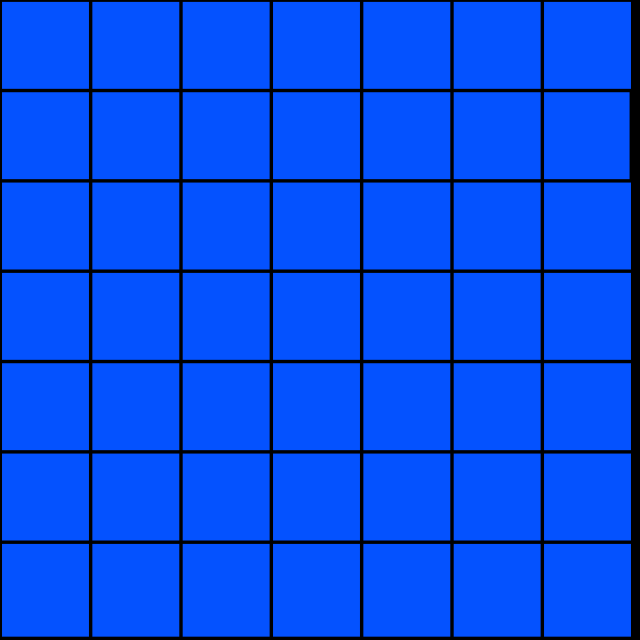
Reproduce this pattern procedurally as a WebGL 1 fragment shader.

```glsl
precision highp float;
// Flat blue tiles in a seven by seven grid, parted by thin black lines.
// Each tile is a box with smoothed sides, found from its cell index; a black
// margin is left at the right, and the lowest row reaches down to the border.

uniform vec2 u_resolution;

const float TILES = 7.0;
const float PITCH = 0.14115;
const float LINE_WIDTH = 0.0053;
const float BOTTOM_BORDER = 0.0052;
const float NOTCH_ROW = 1.0;
const float NOTCH_DEPTH = 0.0022;
const vec2 GRID_START = vec2(0.0005, 0.0003);
const vec3 TILE_BLUE = vec3(0.016, 0.322, 1.0);
const vec3 LINE_BLACK = vec3(0.0);

// 1 where index equals target, for whole numbers.
float isIndex(float index, float target) {
  return 1.0 - step(0.5, abs(index - target));
}

// Smoothed coverage of the box between two corners.
float boxCoverage(vec2 p, vec2 low, vec2 high, vec2 pixel) {
  vec2 inside = min(p - low, high - p);
  vec2 cover = clamp(inside / pixel + 0.5, 0.0, 1.0);
  return cover.x * cover.y;
}

// Coverage of the tile nearest to p, with rows counted from the top.
float tileCoverage(vec2 p, vec2 pixel) {
  vec2 cell = clamp(floor((p - GRID_START) / PITCH), 0.0, TILES - 1.0);
  vec2 low = GRID_START + cell * PITCH + 0.5 * LINE_WIDTH;
  vec2 high = low + PITCH - LINE_WIDTH;

  // The last row is taller; one tile in the last column is a little narrower.
  float lastColumn = isIndex(cell.x, TILES - 1.0);
  float lastRow = isIndex(cell.y, TILES - 1.0);
  high.x -= NOTCH_DEPTH * lastColumn * isIndex(cell.y, NOTCH_ROW);
  high.y = mix(high.y, 1.0 - BOTTOM_BORDER, lastRow);

  return boxCoverage(p, low, high, pixel);
}

void main() {
  vec2 uv = gl_FragCoord.xy / u_resolution;
  vec2 fromTopLeft = vec2(uv.x, 1.0 - uv.y);
  float tile = tileCoverage(fromTopLeft, 1.0 / u_resolution);
  gl_FragColor = vec4(mix(LINE_BLACK, TILE_BLUE, tile), 1.0);
}
```
